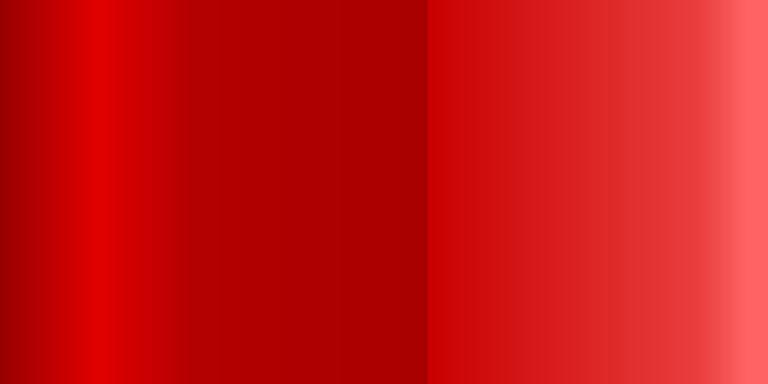
Write a Shadertoy shader that draws this background.

```glsl
// Vertical bands of red: a glossy ridge, a dark plateau and a brightening panel.

// Position of x between two stops, clamped to 0..1
float ramp(float start, float end, float x) {
    return clamp((x - start) / (end - start), 0.0, 1.0);
}

void mainImage(out vec4 fragColor, in vec2 fragCoord) {
    float x = fragCoord.x / iResolution.x;
    float pixelWidth = 1.0 / iResolution.x;

    // Left side: narrow ridge, then a slow fade into the plateau
    float red = mix(0.60, 0.885, ramp(0.0, 0.127, x));
    red = mix(red, 0.705, ramp(0.127, 0.25, x));
    red = mix(red, 0.66, ramp(0.25, 0.557, x));
    vec3 darkSide = vec3(red, 0.0, 0.0);

    // Right side: steady brightening, then a pale highlight at the border
    vec3 lightSide = mix(vec3(0.79, 0.0, 0.0), vec3(0.914, 0.243, 0.243), ramp(0.557, 0.911, x));
    lightSide = mix(lightSide, vec3(1.0, 0.39, 0.39), ramp(0.911, 0.973, x));

    // Crisp seam between the two sides
    float seam = ramp(-0.5, 0.5, (x - 0.557) / pixelWidth);
    fragColor = vec4(mix(darkSide, lightSide, seam), 1.0);
}
```
